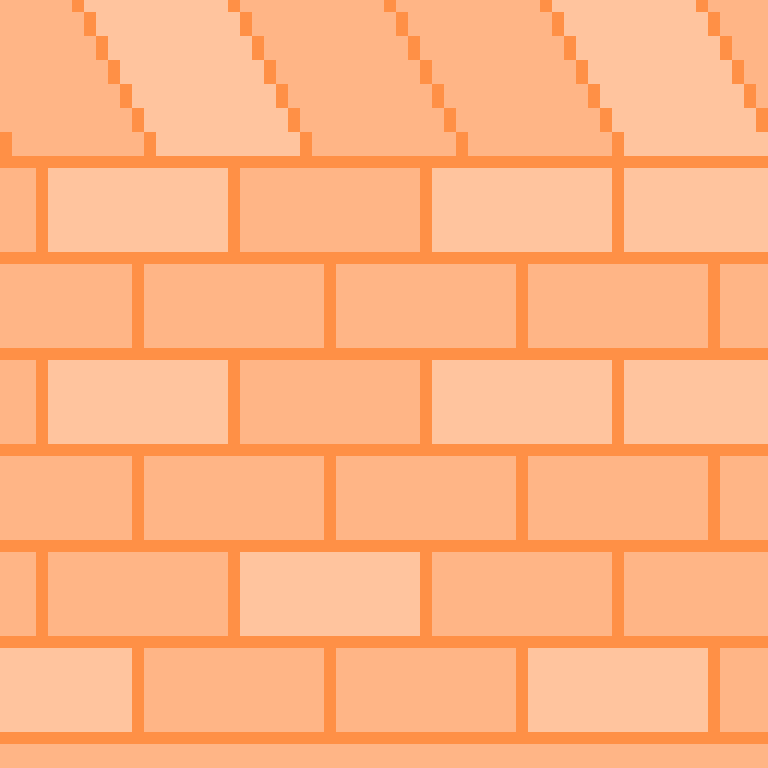
Reproduce this pattern procedurally as a Shadertoy shader.

```glsl
// Blocky brick wall on a 64 x 64 cell grid: a top band of slanted slabs over
// six courses of running-bond brick and a plain base strip. Joints come from
// modular arithmetic on cells; edges are smoothed by supersampling each pixel.

const float GRID = 64.0;            // cells per tile side
const float BAND_ROWS = 13.0;       // height of the slanted band
const float SLAB_PITCH = 13.0;
const float SLAB_START = 6.0;
const float COURSE_PITCH = 8.0;     // one joint row plus seven brick rows
const float BRICK_PITCH = 16.0;
const int BASE_COURSE = 6;
const int SAMPLES = 3;              // per pixel side

const vec3 MORTAR = vec3(1.00, 0.565, 0.275);
const vec3 CLAY = vec3(1.00, 0.71, 0.525);
const vec3 PALE_CLAY = vec3(1.00, 0.77, 0.62);

// Each bit marks a pale block, counted from the left
const int PALE_SLABS = 9;
const int PALE_BRICKS[7] = int[7](26, 0, 26, 0, 4, 9, 0);

vec3 blockColor(int paleMask, int index, bool joint) {
    bool pale = ((paleMask >> index) & 1) == 1;
    return joint ? MORTAR : (pale ? PALE_CLAY : CLAY);
}

// Slabs lean one cell sideways for every two rows and wrap around the tile
vec3 slabBand(vec2 cell) {
    float lean = floor((cell.y + 1.0) * 0.5);
    float along = mod(cell.x - SLAB_START - lean, GRID);
    float index = floor((along + 0.5) / SLAB_PITCH);
    bool joint = along - index * SLAB_PITCH < 0.5;
    return blockColor(PALE_SLABS, int(index), joint);
}

// Alternate courses shift by half a brick; the base strip has no upright joints
vec3 brickCourses(vec2 cell) {
    float depth = cell.y - BAND_ROWS;
    float course = floor(depth / COURSE_PITCH);
    float shift = 3.0 + mod(course, 2.0) * BRICK_PITCH * 0.5;
    float along = cell.x - shift + BRICK_PITCH;
    float index = floor(along / BRICK_PITCH);
    int row = clamp(int(course), 0, BASE_COURSE);
    bool bed = depth - course * COURSE_PITCH < 0.5;
    bool upright = along - index * BRICK_PITCH < 0.5 && row < BASE_COURSE;
    return blockColor(PALE_BRICKS[row], int(index), bed || upright);
}

vec3 wallColor(vec2 uv) {
    // Cell coordinates run rightwards and downwards from the top left
    vec2 cell = mod(floor(vec2(uv.x, 1.0 - uv.y) * GRID), GRID);
    return cell.y < BAND_ROWS ? slabBand(cell) : brickCourses(cell);
}

void mainImage(out vec4 fragColor, in vec2 fragCoord) {
    vec3 total = vec3(0.0);
    for (int j = 0; j < SAMPLES; j++) {
        for (int i = 0; i < SAMPLES; i++) {
            vec2 offset = (vec2(i, j) + 0.5) / float(SAMPLES) - 0.5;
            total += wallColor((fragCoord + offset) / iResolution.y);
        }
    }
    fragColor = vec4(total / float(SAMPLES * SAMPLES), 1.0);
}
```
